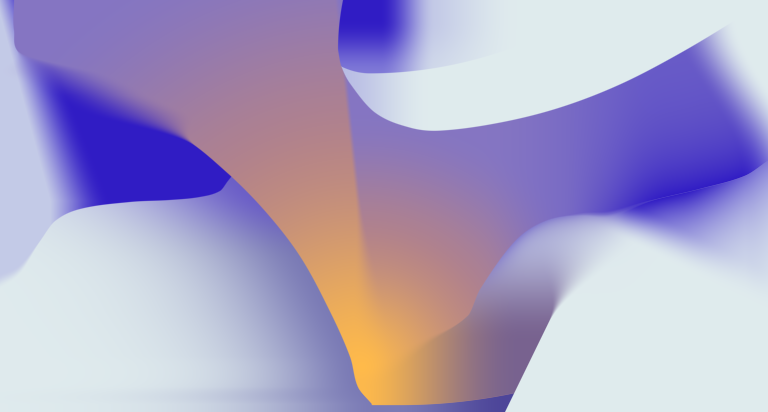
This background is drawn by a Shadertoy shader. Its source:

```glsl
// Soft folded sheets: an orange-to-violet funnel with a side ribbon, set among
// pale humps and deep blue shadows. Each fold edge is a smooth spline; signed
// offsets from these edges drive both the masks and the colour gradients.

const vec2 CANVAS = vec2(7.68, 4.10);          // drawing units, origin lower left
const vec2 TIP = vec2(3.62, 0.45);             // brightest point of the funnel

const vec3 PALE     = vec3(0.875, 0.920, 0.930);
const vec3 BLUE     = vec3(0.190, 0.110, 0.770);
const vec3 VIOLET   = vec3(0.420, 0.370, 0.780);
const vec3 LAVENDER = vec3(0.520, 0.460, 0.760);
const vec3 ROSE     = vec3(0.700, 0.510, 0.540);
const vec3 ORANGE   = vec3(1.000, 0.730, 0.290);
const vec3 MAUVE    = vec3(0.470, 0.385, 0.560);
const vec3 SLATE    = vec3(0.480, 0.480, 0.710);
const vec3 DUSK     = vec3(0.300, 0.270, 0.600);
const vec3 MIST     = vec3(0.700, 0.710, 0.850);

// Edge knots: (y, x) for the funnel, (x, y) for the others
const vec2 FUNNEL_EDGE[12] = vec2[12](
    vec2(0.08, 3.72), vec2(0.25, 3.58), vec2(0.55, 3.50), vec2(1.00, 3.30),
    vec2(1.55, 3.00), vec2(2.00, 2.65), vec2(2.40, 2.25), vec2(2.75, 1.80),
    vec2(3.15, 1.00), vec2(3.55, 0.22), vec2(3.80, 0.14), vec2(4.10, 0.14));
const vec2 UPPER_EDGE[12] = vec2[12](
    vec2(3.38, 3.60), vec2(3.41, 3.45), vec2(3.50, 3.27), vec2(3.75, 2.98),
    vec2(4.10, 2.83), vec2(4.40, 2.80), vec2(5.00, 2.88), vec2(5.60, 3.03),
    vec2(6.20, 3.26), vec2(6.80, 3.57), vec2(7.40, 3.93), vec2(7.68, 4.12));
const vec2 LEFT_EDGE[12] = vec2[12](
    vec2(-0.3, 1.15), vec2(0.00, 1.30), vec2(0.20, 1.42), vec2(0.40, 1.70),
    vec2(0.55, 1.90), vec2(0.80, 2.02), vec2(1.30, 2.09), vec2(1.70, 2.11),
    vec2(2.00, 2.14), vec2(2.20, 2.20), vec2(2.28, 2.30), vec2(2.40, 2.45));
const vec2 RIGHT_EDGE[12] = vec2[12](
    vec2(3.60, 0.25), vec2(4.25, 0.69), vec2(4.68, 0.96), vec2(4.80, 1.22),
    vec2(5.15, 1.70), vec2(5.45, 1.90), vec2(5.80, 1.965), vec2(6.10, 1.97),
    vec2(6.50, 2.10), vec2(7.00, 2.22), vec2(7.45, 2.35), vec2(7.68, 2.50));

// Cubic spline through the knots: value and slope
vec2 spline(vec2 k[12], float t) {
    int i = 0;
    for (int j = 1; j < 11; j++) if (t > k[j].x) i = j;
    vec2 a = k[i], b = k[i + 1], before = k[max(i - 1, 0)], after = k[min(i + 2, 11)];
    float h = b.x - a.x, rise = b.y - a.y;
    float ma = h * (b.y - before.y) / (b.x - before.x);
    float mb = h * (after.y - a.y) / (after.x - a.x);
    float u = clamp((t - a.x) / h, 0.0, 1.0);
    float c2 = 3.0 * rise - 2.0 * ma - mb, c3 = ma + mb - 2.0 * rise;
    return vec2(a.y + u * (ma + u * (c2 + u * c3)),
                (ma + u * (2.0 * c2 + 3.0 * u * c3)) / h);
}

// Approximate signed distance from an edge
float offsetFrom(vec2 k[12], vec2 q) {
    vec2 c = spline(k, q.x);
    return (q.y - c.x) / sqrt(1.0 + c.y * c.y);
}

float cover(float d, float width) { return smoothstep(-width, width, d); }

vec3 warmRamp(float t) {
    vec3 c = mix(ORANGE, ROSE, smoothstep(-0.5, 2.6, t) * 1.08 - 0.08);
    return mix(c, LAVENDER, smoothstep(2.0, 4.5, t));
}

// Funnel on the left of the crease, ribbon on the right
vec3 sheetColor(vec2 p, float aboveRight) {
    float reach = length(p - TIP);
    float crease = p.x - (3.46 + 0.105 * (3.25 - p.y));
    float creaseWidth = mix(0.20, 0.03, smoothstep(0.6, 2.2, p.y));
    vec3 c = mix(warmRamp(reach), warmRamp(reach * 1.75), cover(crease, creaseWidth));
    c = mix(c, VIOLET, smoothstep(4.8, 6.6, p.x));
    c = mix(c, BLUE, exp(-max(aboveRight, 0.0) / 0.45) * smoothstep(5.6, 6.7, p.x));
    float fadeStart = mix(7.4, 6.7, smoothstep(2.4, 4.0, p.y));
    return mix(c, PALE, smoothstep(fadeStart, fadeStart + 0.65, p.x));
}

void mainImage(out vec4 fragColor, in vec2 fragCoord) {
    vec2 p = fragCoord / iResolution.xy * CANVAS;
    float aa = 0.8 * CANVAS.y / iResolution.y;
    float funnel = offsetFrom(FUNNEL_EDGE, p.yx);
    float right = offsetFrom(RIGHT_EDGE, p);

    // Lower left hump, shaded towards the funnel
    vec3 shade = mix(SLATE, VIOLET, smoothstep(1.5, 2.2, p.y));
    shade = mix(shade, DUSK, smoothstep(3.9, 5.1, p.x));
    vec3 col = mix(PALE, shade, exp(-pow(max(-funnel, 0.0) / 0.95, 1.5)));

    // Deep blue pocket on the left
    float depth = clamp((4.1 - p.y) / 2.0, 0.0, 1.0);
    float start = mix(-0.15, 0.30, depth);
    float pocket = smoothstep(start, start + mix(0.45, 0.80, depth), p.x);
    col = mix(col, mix(PALE, BLUE, max(pocket, 0.16)),
              cover(offsetFrom(LEFT_EDGE, p), aa + 0.06 * (1.0 - smoothstep(0.0, 0.4, p.x))));

    // Funnel and ribbon; the upper left edge melts into the blue
    float melt = smoothstep(2.65, 3.0, p.y) * (1.0 - smoothstep(3.35, 3.6, p.y));
    float base = p.y - 0.07 - 0.09 * pow(max(p.x - 4.0, 0.0), 2.0);
    float sheet = cover(funnel, aa + 0.22 * melt) * cover(base, aa);
    col = mix(col, sheetColor(p, right), sheet);

    // Brown flap rising into a misty hump
    vec3 flap = mix(ORANGE, MAUVE, smoothstep(3.5, 5.2, p.x));
    flap = mix(flap, MIST, smoothstep(0.7, 1.75, p.y));
    flap = mix(flap, VIOLET, 0.65 * exp(-abs(right) / 0.08) * smoothstep(4.6, 5.2, p.x));
    float soft = 0.10 * (1.0 - smoothstep(3.8, 4.6, p.x));
    float below = cover(-right, aa + soft + 0.03 * smoothstep(0.5, 0.0, abs(p.x - 6.1)));
    col = mix(col, flap, below * sheet);

    // Pale lower right hump with a blue glow under the ribbon
    float ray = p.y - (1.97 - 0.49 * (p.x - 6.0));
    float glow = smoothstep(-0.14, 0.28, ray) * exp(-max(-right, 0.0) / 0.45)
               * (1.0 - 0.45 * smoothstep(6.8, 7.7, p.x)) * smoothstep(5.7, 6.3, p.x);
    float rim = 0.5 * exp(-abs(right) / 0.12) * (1.0 - smoothstep(5.9, 6.8, p.x));
    vec3 hump = mix(mix(PALE, VIOLET, rim), BLUE, glow);
    float inner = p.x - (5.05 + 0.49 * p.y);
    col = mix(col, hump, below * cover(inner, aa + 0.5 * smoothstep(0.9, 1.8, p.y)));

    // Upper hump with a blue hollow at its left
    float hollowX = p.x - 3.7;
    float hollow = p.y - 3.37 - 0.125 * hollowX * hollowX - 0.7 * pow(min(hollowX, 0.0), 2.0);
    float tint = 0.8 * (1.0 - smoothstep(3.8, 4.35, p.x)) + 0.2 * (1.0 - smoothstep(4.0, 5.2, p.x));
    tint *= mix(0.55, 1.0, smoothstep(3.35, 3.9, p.y));
    vec3 upper = mix(PALE, BLUE, mix(0.22 * (1.0 - smoothstep(3.4, 4.3, p.x)), tint, cover(hollow, aa)));
    float wall = p.x - 3.38 - 0.2 * pow(max(p.y - 3.6, 0.0), 2.0);
    col = mix(col, upper, cover(offsetFrom(UPPER_EDGE, p), aa) * cover(wall, aa));

    fragColor = vec4(col, 1.0);
}
```
